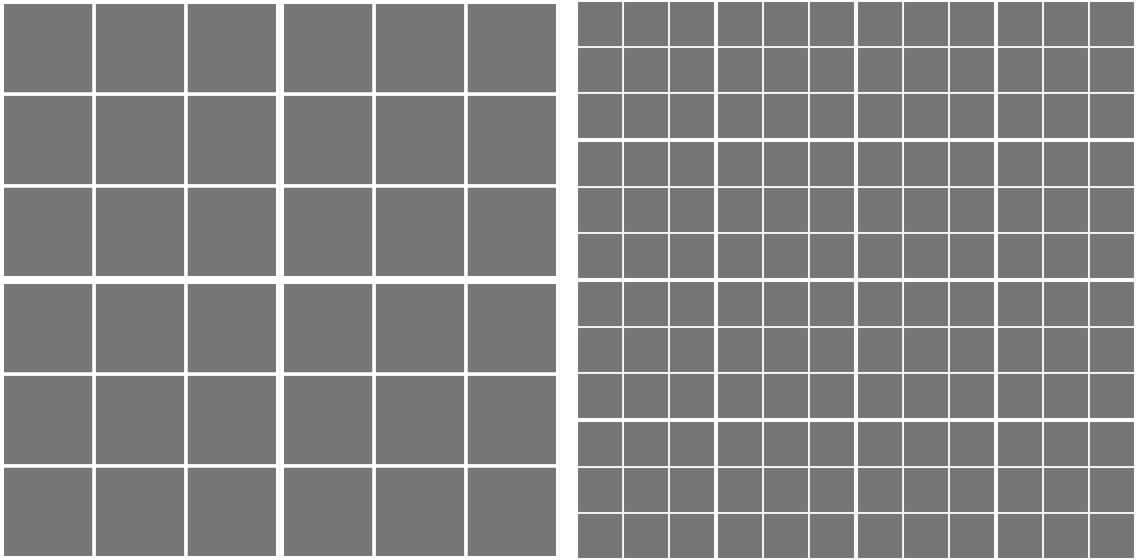
Left, the tile; right, the same tile 2 across and 2 down.
A Shadertoy shader for this pattern:

```glsl
// Flat grey square tiles on white joints, grouped in 2 x 2 blocks of 3 x 3 tiles.
// Each block is a wrapped cell; the nearest of its tiles is drawn as a box, so
// joints between blocks come out about twice as wide as those inside a block.

// Lengths are fractions of the canvas.
const float BLOCKS = 2.0;             // blocks per side
const float TILE_REACH = 1.0;         // tiles on each side of the middle one
const float TILE_PITCH = 0.16406;     // spacing of tile centres in a block
const float TILE_HALF = 0.07877;      // half of a tile's side
const float SEAM_X = -0.00098;        // seam position relative to a block edge
const float SEAM_HALF = 0.00098;      // half of the seam's width

const vec3 TILE_COLOR = vec3(0.463);
const vec3 JOINT_COLOR = vec3(1.0);
const vec3 SEAM_COLOR = vec3(0.95);

// Offset from the nearest block centre, wrapping across the canvas.
vec2 blockOffset(vec2 uv) {
    return (fract(uv * BLOCKS) - 0.5) / BLOCKS;
}

// Per-axis signed distance to the sides of the nearest tile in the block.
vec2 tileSides(vec2 p) {
    vec2 index = clamp(floor(p / TILE_PITCH + 0.5), -TILE_REACH, TILE_REACH);
    return abs(p - index * TILE_PITCH) - TILE_HALF;
}

// Signed distance to the faint vertical seam between blocks.
float seamDistance(float x) {
    float wrapped = fract((x - SEAM_X) * BLOCKS + 0.5) - 0.5;
    return abs(wrapped) / BLOCKS - SEAM_HALF;
}

void mainImage(out vec4 fragColor, in vec2 fragCoord) {
    vec2 uv = fragCoord / iResolution.xy;
    vec2 pixel = 1.0 / iResolution.xy;

    // Joints with the faint seam
    float seam = clamp(0.5 - seamDistance(uv.x) / pixel.x, 0.0, 1.0);
    vec3 color = mix(JOINT_COLOR, SEAM_COLOR, seam);

    // Tiles, with one pixel of edge smoothing
    vec2 cover = clamp(0.5 - tileSides(blockOffset(uv)) / pixel, 0.0, 1.0);
    color = mix(color, TILE_COLOR, cover.x * cover.y);

    fragColor = vec4(color, 1.0);
}
```
